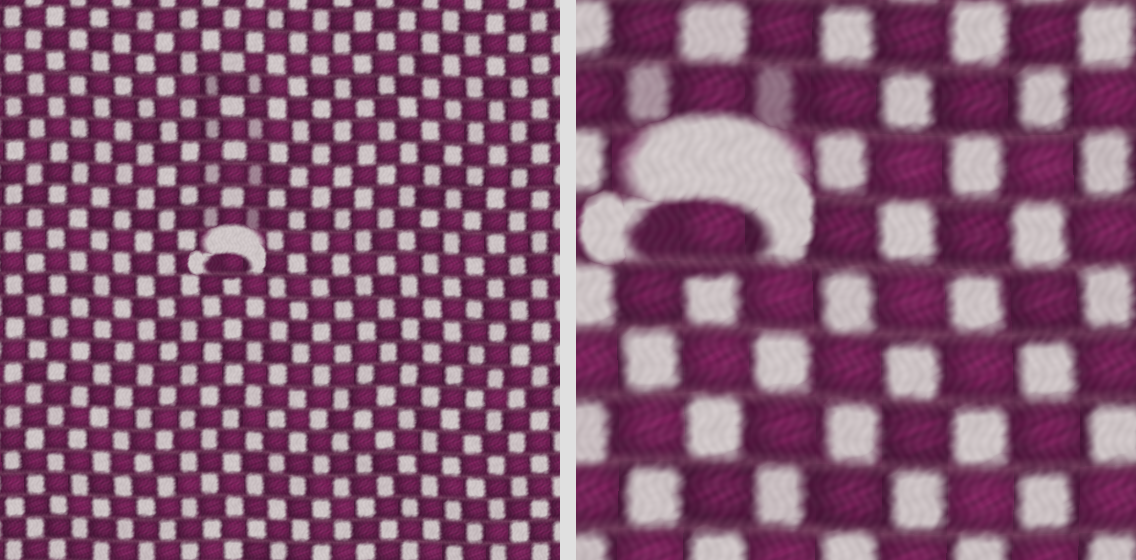
Left, the full canvas; right, a detail of the centre.
A WebGL 2 fragment shader for this texture:

```glsl
#version 300 es
precision highp float;
// Woven cloth: a checker of pale, upright thread floats over plum yarn.
// Soft rounded boxes on a slightly tilted grid give the weave; layered sines
// and cellular noise add the fibres, and a few ellipses form a pulled slub.
uniform vec2 u_resolution;
out vec4 outColor;

const vec2 CELLS = vec2(25.5, 25.25);
const vec2 OFFSET = vec2(0.6, 0.82);
const float TILT = 0.165;
const float SLUB_COLUMN = 10.0;
const vec3 PALE = vec3(0.81, 0.775, 0.78);
const vec3 DARK_PLUM = vec3(0.28, 0.09, 0.22);
const vec3 MAGENTA = vec3(0.51, 0.15, 0.38);
const vec3 DUSTY_PINK = vec3(0.53, 0.33, 0.43);

vec2 hash2(vec2 p) {
  vec3 q = fract(p.xyx * vec3(0.1031, 0.1030, 0.0973));
  q += dot(q, q.yzx + 33.33);
  return fract((q.xx + q.yz) * q.zy);
}

// Distance to the nearest scattered point
float cellular(vec2 p) {
  vec2 id = floor(p);
  float nearest = 1.0;
  for (int y = -1; y <= 1; y++)
    for (int x = -1; x <= 1; x++) {
      vec2 cell = id + vec2(x, y);
      nearest = min(nearest, length(cell + hash2(cell + 71.0) - p));
    }
  return nearest;
}

float roundBox(vec2 p, vec2 halfSize, float radius) {
  vec2 q = abs(p) - halfSize + radius;
  return length(max(q, 0.0)) + min(max(q.x, q.y), 0.0) - radius;
}

float softEllipse(vec2 p, vec2 center, vec2 radii) {
  return smoothstep(1.18, 0.82, length((p - center) / radii));
}

// Coverage of one pale float, wider in the slub column and faint beside it
float paleFloat(vec2 g, vec2 cell) {
  vec2 rnd = hash2(cell + 19.0);
  vec2 size = vec2(0.385, 0.435) + (rnd - 0.5) * 0.07;
  float column = abs(cell.x - SLUB_COLUMN);
  float inSlub = step(1.5, cell.y) * step(cell.y, 9.5);
  float swollen = inSlub * step(column, 0.5);
  float pinched = inSlub * step(0.5, column) * step(column, 1.5);
  size.x += 0.15 * swollen - 0.09 * pinched;
  vec2 jitter = (hash2(cell + 5.0) - 0.5) * 0.12;
  float d = roundBox(g - cell - jitter, size, 0.2);
  float tone = (0.94 + 0.06 * rnd.x) * (1.0 - pinched * (0.15 + 0.4 * rnd.y));
  return tone * smoothstep(0.13, -0.14, d);
}

// All pale floats near a point: those with an even column plus row
float paleWeave(vec2 g) {
  vec2 id = floor(g + 0.5);
  float cover = 0.0;
  for (int y = -1; y <= 1; y++)
    for (int x = -1; x <= 1; x++) {
      vec2 cell = id + vec2(x, y);
      float even = 1.0 - mod(cell.x + cell.y, 2.0);
      cover = max(cover, even * paleFloat(g, cell));
    }
  return cover;
}

// Plum yarn: slanted strands, lit above and dark at the lower left
vec3 plumYarn(vec2 g, float fuzz) {
  vec2 id = floor(g + 0.5);
  vec2 l = g - id;
  float odd = mod(id.x + id.y, 2.0);
  float slant = g.y + 0.55 * g.x;
  float strands = 0.5 + 0.3 * sin(slant * 23.0 + 2.0 * sin(g.x * 3.1))
                + 0.2 * sin(slant * 41.0 - g.x * 5.0);
  float body = smoothstep(0.65, 0.1, length((l - vec2(0.08, -0.05)) * vec2(0.9, 1.1)));
  float light = odd * body * (0.42 + 0.4 * strands) + 0.25 * fuzz
              + 0.3 * (hash2(id).x - 0.5);
  vec3 yarn = mix(DARK_PLUM, MAGENTA, clamp(light, 0.0, 1.0));
  float seam = smoothstep(0.3, 0.52, abs(l.y)) * (0.3 + 0.5 * fuzz);
  return mix(yarn, DUSTY_PINK, seam);
}

void main() {
  vec2 uv = gl_FragCoord.xy / u_resolution;

  // Grid units, rows counted downwards, with a gentle uneven pull
  vec2 g = vec2(uv.x, 1.0 - uv.y) * CELLS - OFFSET;
  g.y -= TILT * uv.x;
  g += 0.05 * vec2(sin(g.y * 0.7 + 1.0), sin(g.x * 0.8));
  float fuzz = cellular(vec2(g.x * 3.0 - g.y, g.y * 5.0 + g.x * 2.0));
  vec2 frayed = g + 0.07 * (fuzz - 0.45);

  // Slub: a pale dome with a tail, over a swollen plum loop
  float pale = paleWeave(frayed);
  float dome = softEllipse(frayed, vec2(10.05, 10.1), vec2(1.35, 0.8));
  float tail = softEllipse(frayed, vec2(11.1, 10.75), vec2(0.45, 0.75));
  float side = softEllipse(frayed, vec2(8.4, 11.0), vec2(0.42, 0.52));
  float loopYarn = softEllipse(frayed, vec2(9.8, 11.15), vec2(1.05, 0.6));
  float slub = max(dome, max(tail, side));
  pale = max(pale, slub) * (1.0 - loopYarn);

  // Blend yarns and lay a fine mottling over both
  vec3 color = mix(plumYarn(g, fuzz), PALE, pale);
  color += 0.05 * (0.45 - fuzz) + 0.012 * sin(g.x * 37.0 + 3.0 * sin(g.y * 9.0));
  outColor = vec4(clamp(color, 0.0, 1.0), 1.0);
}
```
